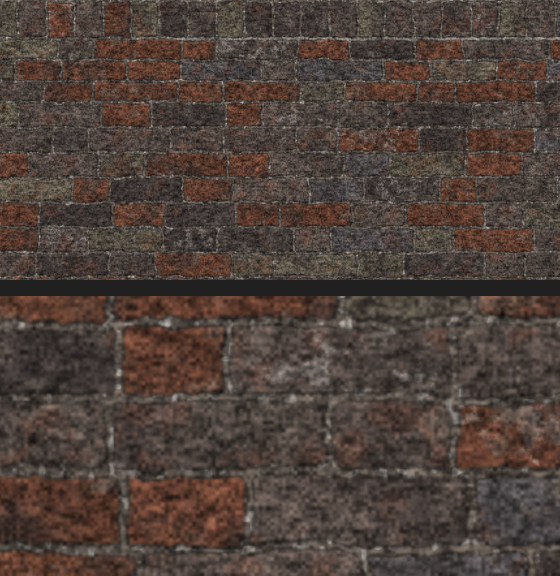
Top, the full canvas; bottom, a detail of the centre.
This texture is drawn by a Shadertoy shader. Its source:

```glsl
// Weathered brick wall: one course of upright bricks above ten courses of
// long and short bricks. Jittered joints give a signed distance per brick;
// layered value noise adds worn edges, stains, chips and relief.

const float SOLDIER_DEPTH = 0.139;   // height of the upright course
const float SOLDIER_PITCH = 0.101;
const float SOLDIER_START = 0.065;
const float UPPER_COURSE  = 0.0757;  // three thinner courses
const float LOWER_COURSE  = 0.0892;  // seven thicker courses
const float UPPER_COUNT   = 3.0;
const float PAIR_LENGTH   = 0.437;   // one long brick plus one short brick
const float LONG_SHARE    = 0.62;
const float JOINT_JITTER  = 0.12;
const float JOINT_HALF    = 0.0050;
const float CORNER        = 0.007;
const float EDGE_SOFTNESS = 0.0028;
const float RELIEF        = 0.42;
const float GRAIN         = 0.62;
const float STREAKS       = 0.50;

const vec3 CHARCOAL = vec3(0.228, 0.202, 0.196);
const vec3 UMBER    = vec3(0.300, 0.260, 0.240);
const vec3 RUST     = vec3(0.345, 0.218, 0.168);
const vec3 OLIVE    = vec3(0.325, 0.300, 0.255);
const vec3 SLATE    = vec3(0.285, 0.270, 0.275);
const vec3 MORTAR   = vec3(0.335, 0.302, 0.275);
const vec3 LIME     = vec3(0.560, 0.545, 0.530);

struct Brick { float dist; vec2 id; };

float hash(vec2 p) {
    vec3 q = fract(vec3(p.xyx) * 0.1031);
    q += dot(q, q.yzx + 33.33);
    return fract((q.x + q.y) * q.z);
}

float noise(vec2 p) {
    vec2 i = floor(p), f = fract(p);
    f = f * f * (3.0 - 2.0 * f);
    return mix(mix(hash(i), hash(i + vec2(1, 0)), f.x),
               mix(hash(i + vec2(0, 1)), hash(i + vec2(1, 1)), f.x), f.y);
}

float fbm(vec2 p) {
    float sum = 0.0, gain = 0.5;
    for (int i = 0; i < 5; i++) {
        sum += gain * noise(p);
        p = mat2(1.6, 1.2, -1.2, 1.6) * p + 17.3;
        gain *= 0.55;
    }
    return sum / 1.055;
}

// Joint position along a course, in brick pairs
float joint(float index, float row) {
    float pairStart = floor(index * 0.5);
    float odd = index - 2.0 * pairStart;
    return pairStart + odd * LONG_SHARE
         + (hash(vec2(index + 40.0, row + 9.0)) - 0.5) * JOINT_JITTER;
}

Brick findBrick(vec2 p) {
    // Uneven hand-made edges
    p += 0.009 * (vec2(noise(p * 19.0), noise(p * 19.0 + 51.0)) - 0.5);
    p += 0.006 * (vec2(noise(p * 75.0), noise(p * 75.0 + 87.0)) - 0.5);
    float depth = 1.0 - p.y, below = depth - SOLDIER_DEPTH;
    float row = -1.0, top = 0.003, tall = SOLDIER_DEPTH - 0.005;
    float left = 0.0, right = 1.0, column = 0.0;
    if (below < 0.0) {
        column = floor((p.x - SOLDIER_START) / SOLDIER_PITCH);
        left = SOLDIER_START + column * SOLDIER_PITCH;
        right = left + SOLDIER_PITCH;
    } else {
        float upperEnd = UPPER_COUNT * UPPER_COURSE;
        bool upper = below < upperEnd;
        tall = upper ? UPPER_COURSE : LOWER_COURSE;
        float first = upper ? 0.0 : upperEnd;
        float course = floor((below - first) / tall);
        row = course + (upper ? 0.0 : UPPER_COUNT);
        top = SOLDIER_DEPTH + first + course * tall;
        // Half-pair shift centres short bricks over long ones
        float shift = row * 0.5 + 0.35 * hash(vec2(row, 4.0));
        float u = p.x / PAIR_LENGTH + shift;
        float start = 2.0 * floor(u) - 1.0;
        for (float k = 0.0; k < 5.0; k++) {
            float edge = joint(start + k, row);
            if (edge > u) { right = edge; break; }
            left = edge;
            column = start + k;
        }
        left = (left - shift) * PAIR_LENGTH;
        right = (right - shift) * PAIR_LENGTH;
    }
    vec2 id = vec2(column + 30.0, row + 5.0);
    vec2 center = 0.5 * vec2(left + right, 2.0 * top + tall);
    vec2 halfSize = 0.5 * vec2(right - left, tall) - JOINT_HALF - 0.002 * hash(id + 7.0);
    vec2 q = abs(vec2(p.x, depth) - center) - halfSize + CORNER;
    return Brick(length(max(q, 0.0)) + min(max(q.x, q.y), 0.0) - CORNER, id);
}

float surface(vec2 p, float dist) {
    return 0.5 * (1.0 - smoothstep(-0.007, 0.004, dist)) + 0.9 * fbm(p * 48.0);
}

vec3 brickColor(vec2 p, vec2 id) {
    float pick = hash(id), stain = fbm(p * 13.0 + id * 3.7);
    float rustShare = id.y < 5.0 ? 0.16 : (id.y < 8.0 ? 0.46 : 0.26);
    vec3 base = pick < rustShare ? RUST : pick < 0.62 ? UMBER
              : pick < 0.82 ? CHARCOAL : pick < 0.92 ? OLIVE : SLATE;
    base *= 0.92 + 0.16 * hash(id + 13.0);
    base = mix(base, CHARCOAL * 0.9, 0.55 * smoothstep(0.49, 0.70, stain));
    float bloom = fbm(p * 21.0 + 31.0);
    base = mix(base, RUST, 0.35 * smoothstep(0.53, 0.70, bloom));
    // Lime residue on a few bricks
    float worn = step(0.91, hash(id + 21.0));
    return mix(base, LIME, worn * 0.38 * smoothstep(0.53, 0.70, fbm(p * 40.0 + 9.0)));
}

void mainImage(out vec4 fragColor, in vec2 fragCoord) {
    vec2 p = fragCoord / iResolution.y;
    Brick brick = findBrick(p);
    float soft = max(EDGE_SOFTNESS, 0.7 / iResolution.y);
    float face = 1.0 - smoothstep(-soft, soft, brick.dist);
    float grain = noise(p * 215.0), rough = fbm(p * 75.0 + 5.0);
    float streak = noise(p * vec2(62.0, 150.0) + 23.0);

    // Gritty mortar with a pale ledge under the upright course
    vec3 bed = mix(MORTAR, LIME, 0.6 * smoothstep(0.60, 0.85, noise(p * 120.0)));
    float ledge = 1.0 - smoothstep(0.003, 0.008, abs(1.0 - p.y - SOLDIER_DEPTH));
    bed = mix(bed, LIME, ledge * 0.6 * smoothstep(0.3, 0.8, p.x));
    vec3 color = mix(bed, brickColor(p, brick.id), face);

    // Mortar smears, dark crevices, grain and light from above
    color = mix(color, MORTAR, 0.5 * smoothstep(0.56, 0.72, fbm(p * 27.0 + 70.0)));
    color *= 1.0 - 0.27 * exp(-pow((brick.dist - 0.001) / 0.0025, 2.0));
    vec2 toLight = p + vec2(-0.002, 0.004);
    float slope = surface(p, brick.dist) - surface(toLight, findBrick(toLight).dist);
    color *= 1.06 + 0.75 * (rough - 0.5) + GRAIN * (grain - 0.5)
           + STREAKS * (streak - 0.5) + RELIEF * slope;
    fragColor = vec4(clamp(color, 0.0, 1.0), 1.0);
}
```
